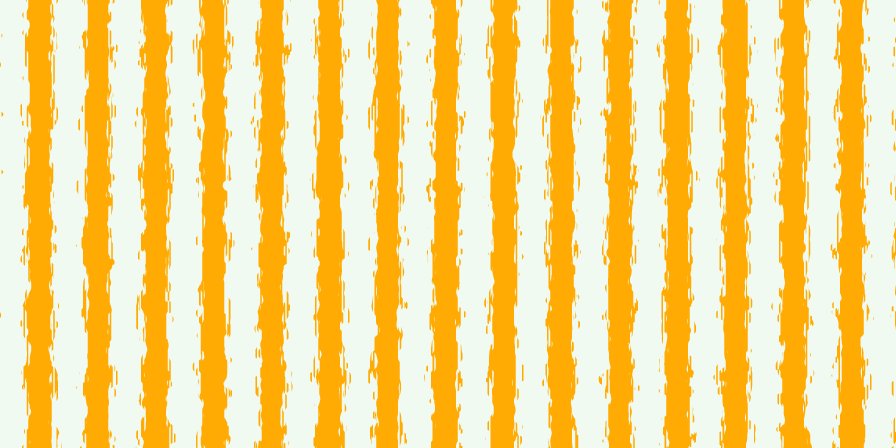
Give the GLSL for this pattern, as a WebGL 2 fragment shader.

```glsl
#version 300 es
precision highp float;
// Vertical orange dry-brush stripes with frayed bristle edges on pale mint.

uniform vec2 u_resolution;
out vec4 fragColor;

#define STRIPES 15.45      // stripe periods across the canvas width
#define FIRST_CENTER 0.685 // center of the first stripe, in periods
#define CORE 0.165         // half width of the solid core, in periods
#define FRAY 0.19          // reach of the loose bristles past the core
#define WOBBLE 0.018       // unevenness of each edge
#define BRISTLES 37.0      // bristle columns per period
#define BREAKS 4.6         // bristle breaks per period of height
#define CLUMP_RATE 5.55    // angular rate of heavier fraying along a stripe
#define PAPER vec3(0.94, 0.98, 0.94)
#define PAINT vec3(1.0, 0.67, 0.01)

const int SAMPLES = 4;

float hash(vec2 p) {
    vec3 q = fract(p.xyx * vec3(0.1031, 0.1030, 0.0973));
    q += dot(q, q.yzx + 33.33);
    return fract((q.x + q.y) * q.z);
}

// Smooth noise along one line; each integer id gives an independent line.
float lineNoise(float id, float t) {
    float cell = floor(t);
    return mix(hash(vec2(id, cell)), hash(vec2(id, cell + 1.0)),
               smoothstep(0.0, 1.0, t - cell));
}

// Layered sines for the slow swelling of one painted edge.
float edgeWobble(float y, float phase) {
    return 0.5 * sin(y * 5.1 + phase) + 0.7 * sin(y * 11.3 + phase * 2.3)
         + 0.5 * sin(y * 23.7 + phase * 3.7);
}

// 1 inside the paint, 0 on the paper; p is measured in stripe periods.
float paintAt(vec2 p) {
    float shifted = p.x - FIRST_CENTER + 0.5;
    float stripe = floor(shifted);
    float offset = fract(shifted) - 0.5;
    float side = step(0.0, offset);
    float phase = 6.2832 * hash(vec2(stripe + 40.0, side + 7.0));

    // Bristles break at different heights and lengths in each column.
    float column = floor(p.x * BRISTLES) + 100.0;
    float rate = BREAKS * mix(0.65, 1.4, hash(vec2(column, 91.0)));
    float bristle = lineNoise(column, p.y * rate + 20.0 + 9.0 * hash(vec2(column, 53.0)));

    // Fraying thickens in bands shared by neighboring stripes.
    float clump = 0.88 + 0.28 * cos((p.y - 1.19) * CLUMP_RATE + 0.25 * sin(phase));
    float reach = CORE + WOBBLE * edgeWobble(p.y, phase)
                + FRAY * clump * bristle * bristle;
    return step(abs(offset), reach);
}

void main() {
    // Average a grid of samples to smooth the fine bristle edges.
    float coverage = 0.0;
    for (int i = 0; i < SAMPLES; i++) {
        for (int j = 0; j < SAMPLES; j++) {
            vec2 jitter = (vec2(i, j) + 0.5) / float(SAMPLES) - 0.5;
            coverage += paintAt((gl_FragCoord.xy + jitter) / u_resolution.x * STRIPES);
        }
    }
    coverage /= float(SAMPLES * SAMPLES);
    fragColor = vec4(mix(PAPER, PAINT, coverage), 1.0);
}
```
